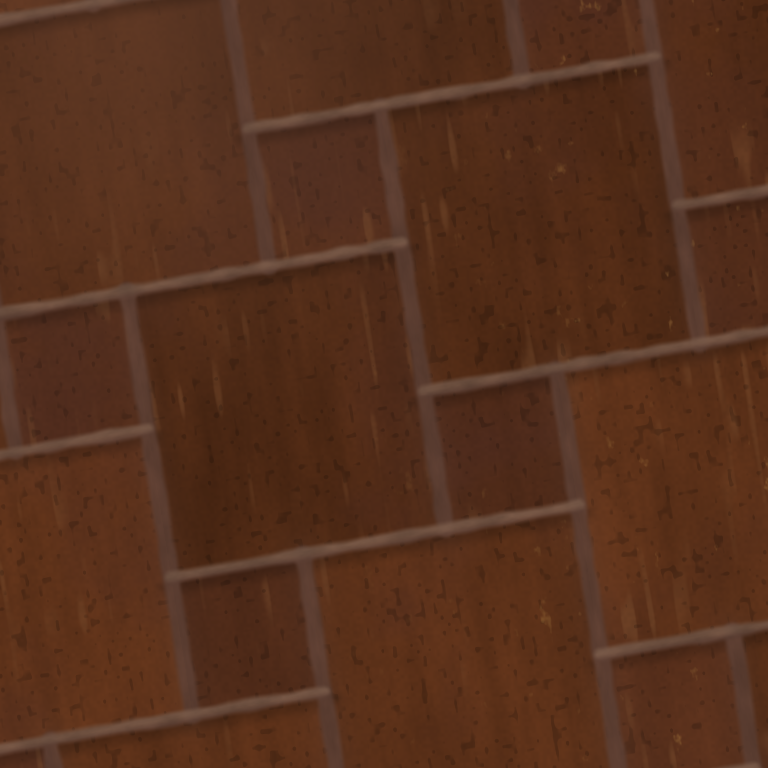
This texture is drawn by a Shadertoy shader. Its source:

```glsl
// Brown clay floor of large and small squares laid in a tilted pinwheel bond.
// A skewed lattice places one square pair per cell; its joints are two segments.
// Each tile gets its own tone, vertical grain, scratches, pits and chips.

const vec2 ORIGIN = vec2(0.165, 0.620);        // top left corner of cell (0,0)
const vec2 SIDE_RIGHT = vec2(0.3577, 0.0633);  // top side of a large tile
const vec2 SIDE_DOWN = vec2(0.0580, -0.3725);  // left side of a large tile
const float SMALL = 0.48;                      // small side / large side
const float H_JOINT = 0.021;                   // half widths, in large sides
const float V_JOINT = 0.029;
const float SOFT = 0.012;                      // softness of joint edges
const vec3 TONE_STEP = vec3(0.12, 0.60, 0.10); // tone per column, row, start

const vec3 CLAY_DARK = vec3(0.275, 0.142, 0.068);
const vec3 CLAY_LIGHT = vec3(0.398, 0.212, 0.108);
const vec3 CLAY_PLUM = vec3(0.300, 0.165, 0.120);
const vec3 JOINT_LIGHT = vec3(0.450, 0.335, 0.270);
const vec3 JOINT_DULL = vec3(0.365, 0.250, 0.205);
const vec3 HAZE = vec3(0.370, 0.240, 0.180);
const vec3 SCRATCH = vec3(0.460, 0.290, 0.170);
const vec3 CHIP = vec3(0.560, 0.390, 0.200);

float hash(vec2 p) {
    vec3 h = fract(vec3(p.xyx) * 0.1031);
    h += dot(h, h.yzx + 33.33);
    return fract((h.x + h.y) * h.z);
}

float noise(vec2 p) {
    vec2 i = floor(p), f = fract(p);
    f = f * f * (3.0 - 2.0 * f);
    return mix(mix(hash(i), hash(i + vec2(1, 0)), f.x),
               mix(hash(i + vec2(0, 1)), hash(i + vec2(1, 1)), f.x), f.y);
}

float fbm(vec2 p) {
    float sum = 0.0, amp = 0.5;
    for (int i = 0; i < 4; i++) {
        sum += amp * noise(p);
        p = p * 2.03 + 17.7;
        amp *= 0.5;
    }
    return sum / 0.9375;
}

bool inSquare(vec2 p, float side) {
    return all(greaterThanEqual(p, vec2(0))) && all(lessThan(p, vec2(side)));
}

void mainImage(out vec4 fragColor, in vec2 fragCoord) {
    vec2 uv = fragCoord / iResolution.y;

    // Floor coordinates: x right, y down, one unit per large side
    vec2 st = inverse(mat2(SIDE_RIGHT, SIDE_DOWN)) * (uv - ORIGIN);
    mat2 lattice = mat2(1.0, -SMALL, SMALL, 1.0);
    vec2 base = floor(inverse(lattice) * st);

    // Find the tile under the point and the nearest joints
    vec2 cell = base, local = vec2(0);
    float isSmall = 0.0, hDist = 9.0, vDist = 9.0, below = 0.0;
    for (int j = -1; j <= 1; j++)
    for (int i = -1; i <= 1; i++) {
        vec2 id = base + vec2(i, j);
        vec2 p = st - lattice * id;
        vec2 q = p - vec2(0, 1);
        if (inSquare(p, 1.0)) { cell = id; local = p; isSmall = 0.0; }
        if (inSquare(q, SMALL)) { cell = id; local = q; isSmall = 1.0; }
        float h = length(vec2(q.x - clamp(q.x, 0.0, 1.0 + SMALL), q.y));
        float v = length(vec2(p.x, p.y - clamp(p.y, 0.0, 1.0 + SMALL)));
        if (h < hDist) { hDist = h; below = q.y; }
        vDist = min(vDist, v);
    }

    // Base tone of the tile, with a shaded patch near the top
    float tone = fract(dot(TONE_STEP, vec3(cell, 1.0)));
    tone = 0.12 + 0.75 * tone;
    tone -= 0.45 * smoothstep(0.35, 0.0, distance(uv, vec2(0.50, 1.0)));
    vec2 grainPos = local + 7.3 * cell + 3.7 * isSmall + 40.0;
    tone += 0.75 * (fbm(grainPos * vec2(3.0, 2.0)) - 0.5);
    tone += 0.55 * (fbm(grainPos * vec2(15.0, 1.8)) - 0.5);
    vec3 color = mix(CLAY_DARK, CLAY_LIGHT, clamp(tone, -0.15, 1.2));
    float plum = 0.35 * isSmall + 0.35 * smoothstep(0.45, 0.75, fbm(grainPos * 2.3 + 9.0));
    color = mix(color, CLAY_PLUM, plum);

    // Wear: pale scratches along the grain, dark pits, chips towards the right
    float worn = smoothstep(0.40, 0.75, noise(grainPos * 3.1 + 5.0));
    float scratch = smoothstep(0.70, 0.95, noise(grainPos * vec2(30.0, 5.0)));
    color = mix(color, SCRATCH, 0.50 * scratch * worn);
    float pit = 1.0 - smoothstep(0.08, 0.25, noise(grainPos * vec2(48.0, 40.0)));
    color *= 1.0 - 0.16 * pit;
    float chip = smoothstep(0.76, 0.92, fbm(grainPos * vec2(18.0, 12.0) + 2.0));
    color = mix(color, CHIP, 0.8 * chip * smoothstep(0.35, 0.95, uv.x));
    color *= 0.97 + 0.06 * noise(uv * 210.0);

    // Rosy haze in the upper left and beside the upright joints
    float haze = 0.50 * smoothstep(0.65, 0.0, distance(uv, vec2(0.20, 1.0)));
    haze = max(haze, 0.40 * exp(-vDist / 0.05));
    color = mix(color, HAZE, haze);

    // Dull upright joints, then lit level joints with shade on their lower side
    float wobble = 0.010 * (noise(st * 14.0) - 0.5);
    float vMask = 1.0 - smoothstep(V_JOINT - SOFT, V_JOINT + SOFT, vDist + wobble);
    vec3 dull = JOINT_DULL * (0.86 + 0.24 * fbm(st * vec2(25.0, 9.0)));
    color = mix(color, dull, 0.85 * vMask);
    float shade = smoothstep(0.0, 0.03, below) * smoothstep(0.085, 0.025, hDist);
    color *= 1.0 - 0.18 * shade * (1.0 - vMask);
    float hMask = 1.0 - smoothstep(H_JOINT - SOFT, H_JOINT + SOFT, hDist + wobble);
    vec3 lit = mix(JOINT_LIGHT, JOINT_DULL, smoothstep(-0.006, 0.024, below));
    lit *= 0.84 + 0.28 * fbm(st * vec2(12.0, 25.0));
    color = mix(color, lit, 0.92 * hMask);

    fragColor = vec4(color, 1.0);
}
```
